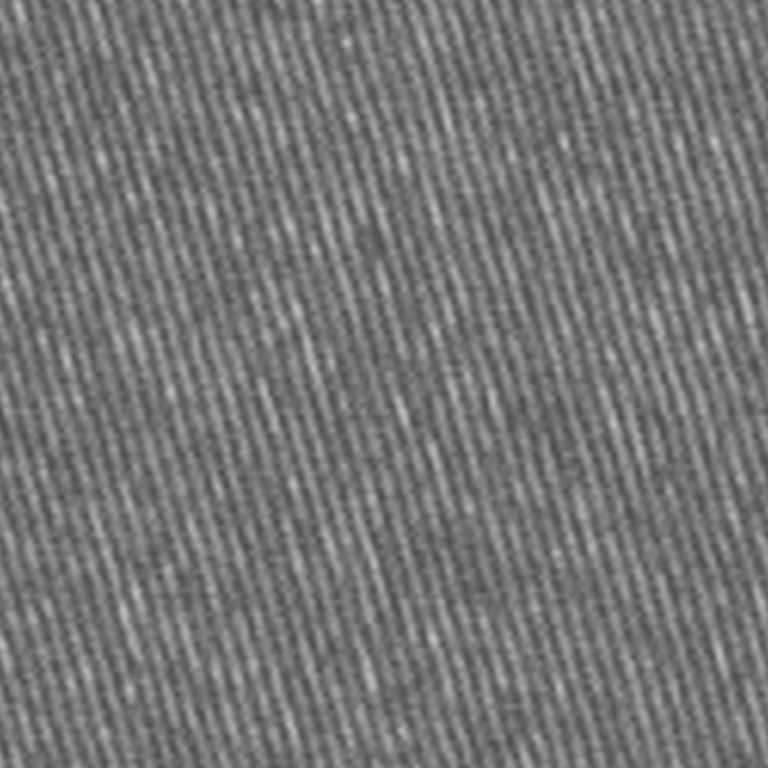
This texture is drawn by a Shadertoy shader. Its source:

```glsl
// Grey ribbed cloth: fine slanted ridges, about 41 across and 12 down.
// A soft cosine wave forms the ribs; noise along each rib breaks it into
// short bright slubs, over faint mottling and fine grain.

const vec2  RIB_FREQ    = vec2(40.85, 12.25); // ribs across, ribs up
const float RIB_PHASE   = 13.08;
const float RIB_DEPTH   = 0.088;
const float BASE_GREY   = 0.461;
const float WOBBLE      = 0.16;               // sideways drift, in ribs
const float WOBBLE_FREQ = 16.0;
const float SLUB_FREQ   = 38.0;               // slubs along a rib
const float SLUB_DEPTH  = 0.16;
const float GLINT       = 0.07;               // extra light on rare slubs
const float MOTTLE_FREQ = 18.0;
const float MOTTLE_DEPTH = 0.035;
const float GRAIN_FREQ  = 125.0;
const float GRAIN_DEPTH = 0.13;
const float TAU         = 6.2831853;

// Hash without sine
float hash(vec2 p) {
    vec3 q = fract(p.xyx * 0.1031);
    q += dot(q, q.yzx + 33.33);
    return fract((q.x + q.y) * q.z);
}

// Smooth value noise from 0 to 1
float noise(vec2 p) {
    vec2 cell = floor(p);
    vec2 f = fract(p);
    f = f * f * (3.0 - 2.0 * f);
    float low  = mix(hash(cell), hash(cell + vec2(1, 0)), f.x);
    float high = mix(hash(cell + vec2(0, 1)), hash(cell + vec2(1, 1)), f.x);
    return mix(low, high, f.y);
}

void mainImage(out vec4 fragColor, in vec2 fragCoord) {
    vec2 uv = fragCoord / iResolution.xy;

    // Rib coordinates: across counts ribs, along runs down their length
    vec2 normal = normalize(RIB_FREQ);
    float along = dot(uv, vec2(-normal.y, normal.x));
    float across = dot(uv, RIB_FREQ) - RIB_PHASE;
    across += WOBBLE * (noise(uv * WOBBLE_FREQ + 71.0) - 0.5);

    // Rounded ridge, brightest at whole numbers
    float wave = cos(TAU * across);
    float crest = 0.5 + 0.5 * wave;
    float grey = BASE_GREY + RIB_DEPTH * wave;

    // Uneven thread: every rib has its own slubs, fading out in the grooves
    float rib = floor(across + 0.5) + 100.0;
    float shift = 50.0 + hash(vec2(rib, 3.0));
    float slub = noise(vec2(rib, along * SLUB_FREQ + shift));
    grey += SLUB_DEPTH * (slub - 0.5) * crest;
    grey += GLINT * crest * smoothstep(0.82, 1.0, slub);

    // Faint mottling and fine grain
    grey += MOTTLE_DEPTH * (noise(uv * MOTTLE_FREQ + 19.0) - 0.5);
    grey += GRAIN_DEPTH * (noise(uv * GRAIN_FREQ + 7.0) - 0.5);

    fragColor = vec4(vec3(clamp(grey, 0.0, 1.0)), 1.0);
}
```
